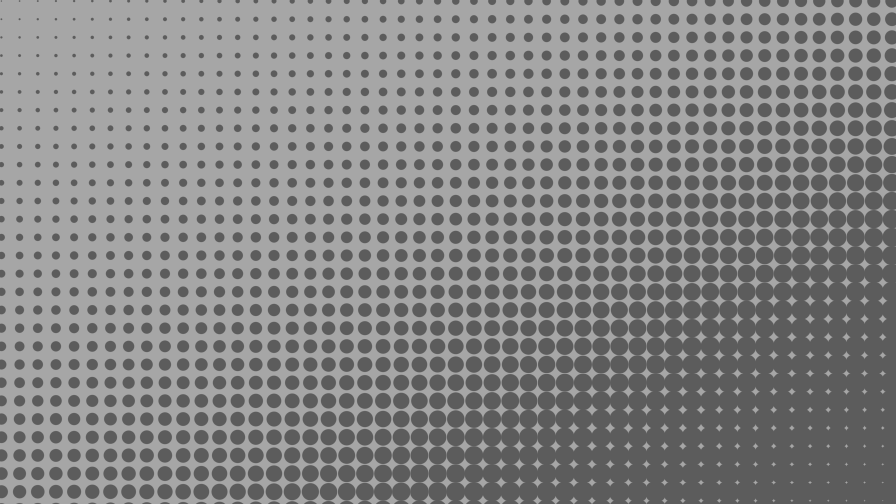
Give the GLSL for this pattern, as a Shadertoy shader.

```glsl
// Halftone grid of grey dots that swell from the upper left to the lower right.

const vec3 PAPER = vec3(0.65);
const vec3 INK = vec3(0.36);

// Grid measures, in canvas heights
const float PITCH = 0.03606;
const vec2 FIRST_DOT = vec2(0.0028, 0.0243);
const float RADIUS_MIN = 0.0012;
const float RADIUS_GROWTH = 0.0120;

// Diagonal ramp: 0 at the upper left, 2 at the lower right
float diagonalRamp(vec2 p, float aspect) {
    return p.x / aspect + 1.0 - p.y;
}

float dotRadius(float ramp) {
    return max(RADIUS_MIN + RADIUS_GROWTH * ramp, 0.0);
}

float circleDistance(vec2 p, vec2 center, float radius) {
    return length(p - center) - radius;
}

// Union of the nearest dot and its neighbours, which may overlap
float halftoneDistance(vec2 p, vec2 origin, float pitch, float aspect) {
    vec2 cell = floor((p - origin) / pitch + 0.5);
    float nearest = 1.0;
    for (int j = -1; j <= 1; j++) {
        for (int i = -1; i <= 1; i++) {
            vec2 center = origin + (cell + vec2(i, j)) * pitch;
            float radius = dotRadius(diagonalRamp(center, aspect));
            nearest = min(nearest, circleDistance(p, center, radius));
        }
    }
    return nearest;
}

// Soft edge about one pixel wide
float coverage(float dist, float pixel) {
    return 1.0 - smoothstep(-0.7 * pixel, 0.7 * pixel, dist);
}

void mainImage(out vec4 fragColor, in vec2 fragCoord) {
    vec2 p = fragCoord / iResolution.y;
    float aspect = iResolution.x / iResolution.y;
    float dist = halftoneDistance(p, FIRST_DOT, PITCH, aspect);
    float ink = coverage(dist, 1.0 / iResolution.y);
    fragColor = vec4(mix(PAPER, INK, ink), 1.0);
}
```
